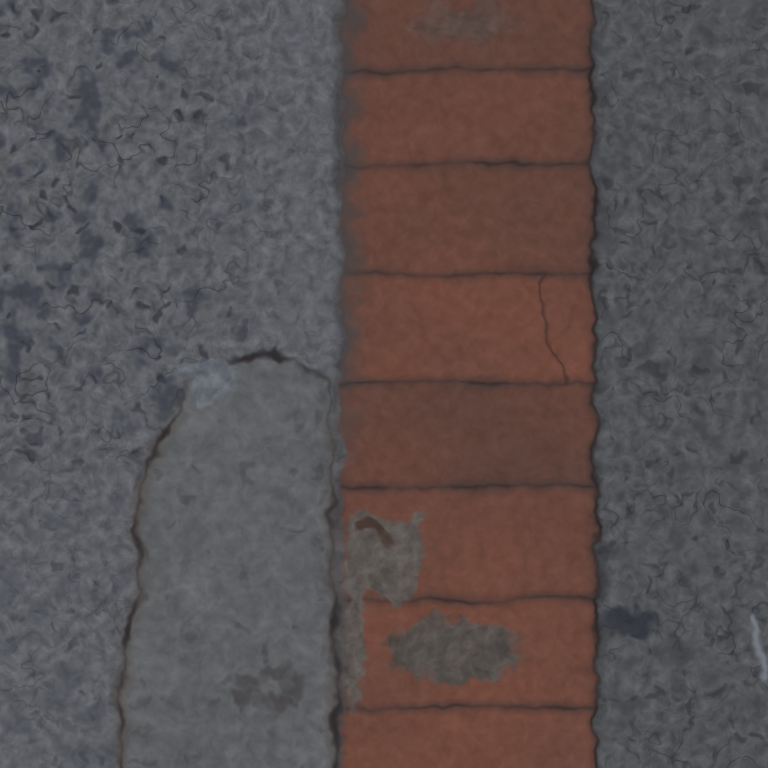
Give the GLSL for this texture, as a WebGL 2 fragment shader.

```glsl
#version 300 es
precision highp float;
uniform vec2 u_resolution;
out vec4 outColor;
const vec3 CONCRETE_LEFT = vec3(.365, .372, .39);
const vec3 CONCRETE_RIGHT = vec3(.325, .333, .345);
const vec3 REPAIR = vec3(.362, .368, .378);
const vec3 STONE = vec3(.2, .21, .25);
const vec3 BRICK = vec3(.435, .283, .238);
const vec3 BRICK_DULL = vec3(.35, .255, .23);
const vec3 MORTAR = vec3(.35, .34, .33);
const vec3 CHIP = vec3(.4, .42, .45);
const vec3 RUST = vec3(.31, .27, .25);
const vec3 CREVICE = vec3(.14, .13, .135);
const float STRIP_LEFT = .445, STRIP_RIGHT = .774, SOFT = .004;
const float JOINTS[7] = float[](.079, .219, .365, .503, .642, .785, .909);
// Dullness of each brick, bottom to top
const float WEAR[8] = float[](.05, .05, .3, .75, .2, .5, .4, .7);
const int N = 12;
const vec2 RIM[N] = vec2[](
  vec2(.16, -.1), vec2(.157, .115), vec2(.182, .232), vec2(.176, .323),
  vec2(.195, .4), vec2(.234, .47), vec2(.25, .512), vec2(.306, .531),
  vec2(.358, .542), vec2(.397, .518), vec2(.43, .505), vec2(.439, -.1));

vec2 hash2(vec2 p) {
  vec3 q = fract(p.xyx * vec3(.1031, .103, .0973));
  q += dot(q, q.yzx + 33.33);
  return fract((q.xx + q.yz) * q.zy);
}
float corner(vec2 cell, vec2 offset) {
  float a = 6.2832 * hash2(cell).x;
  return dot(vec2(cos(a), sin(a)), offset);
}
float noise(vec2 p) {
  vec2 i = floor(p), f = fract(p), e = vec2(1, 0);
  vec2 u = f * f * (3. - 2. * f);
  return mix(mix(corner(i, f), corner(i + e, f - e), u.x),
    mix(corner(i + e.yx, f - e.yx), corner(i + 1., f - 1.), u.x), u.y);
}
float fbm(vec2 p) {
  float sum = 0., amp = .6;
  for (int i = 0; i < 3; i++, amp *= .55) {
    sum += amp * noise(p);
    p = mat2(1.6, 1.2, -1.2, 1.6) * p + 7.3;
  }
  return sum;
}
float fill(float d, float w) { return 1. - smoothstep(-w, w, d); }
void paint(inout vec3 base, vec3 tint, float amount, float d, float w) {
  base = mix(base, tint, amount * fill(d, w));
}
float ellipse(vec2 p, vec2 c, vec2 r) { return (length((p - c) / r) - 1.) * r.y; }
float segment(vec2 p, vec2 a, vec2 b) {
  vec2 d = b - a;
  return length(p - a - d * clamp(dot(p - a, d) / dot(d, d), 0., 1.));
}
float slabDistance(vec2 p) {
  float d = 1., side = 1.;
  for (int i = 0; i < N; i++) {
    vec2 a = RIM[i], b = RIM[(i + 1) % N];
    d = min(d, segment(p, a, b));
    if ((a.y > p.y) != (b.y > p.y) && p.x < mix(a.x, b.x, (p.y - a.y) / (b.y - a.y))) side = -side;
  }
  return d * side;
}
// Scattered pits, at most one per grid cell
float pits(vec2 g, float amount) {
  vec2 cell = floor(g), r = hash2(cell + 41.);
  float d = length(fract(g) - .35 - .3 * hash2(cell));
  return step(r.y, amount) * fill(d - .1 - .16 * r.x, .13);
}

void main() {
  vec2 p = gl_FragCoord.xy / u_resolution;
  vec2 wobble = vec2(fbm(p * 26.), fbm(p * 26. + 50.));
  vec2 q = p + .018 * wobble, rough = p + .04 * wobble;
  float broad = fbm(p * 6.), mottle = fbm(p * 30. + 9.), grain = fbm(p * 68. + wobble);
  float gaps = smoothstep(-.25, .3, fbm(p * 13. + 80.));

  // Exposed aggregate with dark stones and hairlines
  float right = step(.6, p.x);
  float stones = mix((1. - .7 * smoothstep(.22, .4, p.x)) * mix(.5, 1., smoothstep(.3, .55, p.y)), .8, right);
  vec3 color = mix(CONCRETE_LEFT, CONCRETE_RIGHT, right);
  color *= 1. + .12 * broad + .42 * grain + .12 * mottle;
  vec3 stone = mix(STONE, vec3(.215, .22, .235), right);
  color = mix(color, stone, .7 * stones * smoothstep(0., .4, mottle + .5 * broad + .3 * grain));
  color = mix(color, stone * .85, .6 * stones * pits(rough * 36., .3));
  color *= 1. - .28 * stones * gaps * fill(abs(fbm(q * 20.)) - .02, .03);
  paint(color, STONE * .85, .7, ellipse(rough, vec2(.82, .19), vec2(.035, .017)), .008);
  paint(color, CHIP * 1.2, .8, segment(q, vec2(.979, .195), vec2(.995, .115)) - .004, SOFT);

  // Smooth repair slab with its broken rim
  float slab = slabDistance(q);
  vec3 face = REPAIR * (1. + .14 * broad + .16 * mottle + .2 * grain);
  face = mix(face, CREVICE, .2 * pits(rough * 30., .25));
  for (float a = 0.; a < 6.; a += 1.2566) {
    vec2 c = vec2(.35, .105) + vec2(.034, .023) * vec2(cos(a), sin(a));
    paint(face, CREVICE * 1.7, .55, ellipse(rough, c, vec2(.018, .013)), .006);
  }
  color = mix(color, face, fill(slab, .006));
  paint(color, RUST, .65 * fill(p.y - .46, .04), abs(slab) - .006 - .01 * broad, .009);
  paint(color, CREVICE * 1.2, .3 + .6 * gaps, abs(slab) - .001 - .004 * gaps, SOFT);
  float chip = ellipse(rough, vec2(.272, .505), vec2(.034, .026));
  paint(color, CHIP * (1. + .4 * grain), .8, chip, .005);

  // Brick courses with soft uneven joints
  float y = p.y + .006 * noise(p * vec2(9, 5)) + .009 * wobble.y, joint = 1.;
  int course = 0;
  for (int i = 0; i < 7; i++) {
    course += int(step(JOINTS[i], y));
    joint = min(joint, abs(y - JOINTS[i]));
  }
  vec3 brick = mix(BRICK, BRICK_DULL, clamp(WEAR[course] + .7 * broad + .3 * mottle, 0., 1.));
  brick *= 1. + .1 * mottle + .15 * grain;
  paint(brick, CREVICE * 1.5, .5, joint - .003 - .004 * gaps, .009);
  paint(brick, CREVICE, .15 + .55 * gaps, joint - .001, SOFT);
  vec2 bend = vec2(.71, .57);
  float split = min(segment(q, vec2(.706, .64), bend), segment(q, bend, vec2(.737, .503)));
  paint(brick, CREVICE, .6, split - .001, SOFT);

  // Mortar smeared over the bricks
  vec3 mortar = MORTAR * (1. + .25 * mottle + .35 * grain);
  vec2 box = abs(rough - vec2(.498, .278)) - vec2(.032, .034);
  paint(brick, mortar, .9, length(max(box, 0.)) - .02, .005);
  paint(brick, mortar, .9, ellipse(rough, vec2(.458, .16), vec2(.022, .085)), .02);
  paint(brick, mortar * .9, .9, ellipse(rough, vec2(.592, .153), vec2(.085, .041)), .007);
  paint(brick, mortar * .9, .5, ellipse(rough, vec2(.6, .967), vec2(.06, .025)), .015);
  paint(brick, BRICK_DULL * .75, .8, ellipse(rough, vec2(.484, .308), vec2(.02, .014)), .005);

  // Strip edges and their dark seams
  float l = q.x - STRIP_LEFT, r = q.x - STRIP_RIGHT - .008 * (.5 - p.y);
  paint(brick, CONCRETE_RIGHT * .8, .7 * smoothstep(.3, .6, p.y), rough.x - .463, .018);
  color = mix(color, brick, fill(max(-l, r), .005));
  paint(color, CREVICE * 1.4, .25 + .45 * gaps, abs(l + .004) - .004, .009);
  paint(color, CREVICE * 1.3, .4, abs(r) - .006, .01);
  paint(color, CREVICE * .8, .4 + .4 * gaps, abs(r) - .002, SOFT);
  outColor = vec4(color, 1);
}
```
